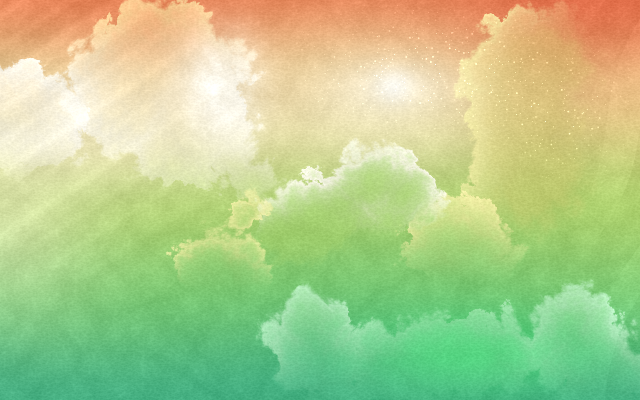
This background is drawn by a Shadertoy shader. Its source:

```glsl
// Luminous clouds in a coral-to-green sky with a soft sun, rays and stardust.
// Capsules roughened by cellular noise make the clouds; their rims catch light.
// Layered sines make the rays and brush marks, and fine cells make the grain.

vec2 hash2(vec2 p) {
    vec3 q = fract(p.xyx * vec3(0.1031, 0.1030, 0.0973));
    q += dot(q, q.yzx + 33.33);
    return fract((q.xx + q.yz) * q.zy);
}

// Distance to the nearest scattered cell point.
float cells(vec2 p) {
    vec2 cell = floor(p), f = fract(p);
    float nearest = 2.0;
    for (int y = -1; y <= 1; y++)
        for (int x = -1; x <= 1; x++) {
            vec2 o = vec2(x, y);
            vec2 d = o + hash2(cell + o + 50.0) - f;
            nearest = min(nearest, dot(d, d));
        }
    return sqrt(nearest);
}

// Rounded puffs over several scales, centred near zero.
float billow(vec2 p) {
    float sum = 0.0, gain = 0.5;
    p += 0.012 * sin(p.yx * 23.0 + 2.0 * sin(p * 11.0));
    p *= 12.0;
    for (int i = 0; i < 5; i++) {
        sum += gain * (0.47 - cells(p));
        p = mat2(1.6, 1.2, -1.2, 1.6) * p + 7.3;
        gain *= 0.58;
    }
    return sum;
}

float capsule(vec2 p, vec2 a, vec2 b, float radius) {
    vec2 ab = b - a;
    float t = clamp(dot(p - a, ab) / dot(ab, ab), 0.0, 1.0);
    return length(p - a - ab * t) - radius;
}

float glow(vec2 p, vec2 center, vec2 size) {
    vec2 q = (p - center) / size;
    return exp(-dot(q, q));
}

// Light inside a cloud: strong at its rim, fading inward and toward its base.
float rimLight(float d, float depth, vec2 p, float base, float fade) {
    float soft = 0.012 + 0.008 * sin(p.x * 19.0 + 3.0 * sin(p.y * 13.0));
    return smoothstep(soft, -soft, d) * exp(min(d, 0.0) / depth)
         * smoothstep(base, base + fade, p.y);
}

vec3 skyColor(float y) {
    vec3 c = mix(vec3(0.27, 0.69, 0.51), vec3(0.46, 0.78, 0.45), smoothstep(0.0, 0.3, y));
    c = mix(c, vec3(0.67, 0.81, 0.42), smoothstep(0.22, 0.52, y));
    c = mix(c, vec3(0.90, 0.76, 0.52), smoothstep(0.48, 0.8, y));
    return mix(c, vec3(0.91, 0.51, 0.34), smoothstep(0.78, 1.04, y));
}

// Sparse twinkling points scattered in a turned grid.
float stardust(vec2 p, float scale) {
    vec2 q = mat2(0.8, 0.6, -0.6, 0.8) * p * scale, id = floor(q);
    float d = length(fract(q) - 0.2 - 0.6 * hash2(id + 9.0));
    return smoothstep(0.2, 0.0, d) * smoothstep(0.7, 1.0, hash2(id + 31.0).x);
}

void mainImage(out vec4 fragColor, in vec2 fragCoord) {
    vec2 p = fragCoord / iResolution.y;
    float puff = billow(p), rough = 0.12 * puff;
    vec3 cream = vec3(0.98, 0.95, 0.82), butter = vec3(0.97, 0.94, 0.66);
    vec3 mint = vec3(0.76, 0.95, 0.80), white = vec3(1.0, 0.99, 0.95);

    // Sky, red corner and pale haze
    vec3 col = skyColor(p.y + 0.015 * sin(p.x * 5.0));
    col = mix(col, vec3(0.86, 0.36, 0.24), 0.6 * glow(p, vec2(1.48, 1.04), vec2(0.35, 0.2)));
    col = mix(col, cream, 0.7 * glow(p, vec2(0.2, 0.68), vec2(0.45, 0.16)));
    col = mix(col, cream, 0.5 * glow(p, vec2(0.0, 0.45), vec2(0.25)));
    col = mix(col, cream, 0.65 * glow(p, vec2(0.95, 0.72), vec2(0.33, 0.17)));

    // Upper left clouds
    float d = capsule(p, vec2(-0.1, 0.74), vec2(0.08, 0.70), 0.13) - rough;
    col = mix(col, white, 0.95 * rimLight(d, 0.16, p, 0.53, 0.14));
    d = capsule(p, vec2(0.35, 0.78), vec2(0.40, 0.83), 0.17);
    d = min(d, capsule(p, vec2(0.46, 0.70), vec2(0.47, 0.78), 0.155));
    d = min(d, capsule(p, vec2(0.56, 0.60), vec2(0.64, 0.56), 0.055)) - rough;
    vec3 tint = mix(white, vec3(0.99, 0.87, 0.62), smoothstep(0.76, 0.98, p.y));
    col = mix(col, tint, 0.9 * rimLight(d, 0.1, p, 0.4, 0.35));
    col = mix(col, white, (0.9 + puff) * glow(p, vec2(0.55, 0.77), vec2(0.10, 0.13)));

    // Right tower, open to the right, and its foot
    d = capsule(p, vec2(1.33, 0.83), vec2(1.36, 0.83), 0.145);
    d = min(d, capsule(p, vec2(1.32, 0.78), vec2(1.33, 0.56), 0.16)) - rough;
    float side = smoothstep(1.5, 1.22, p.x);
    float body = smoothstep(0.0, -0.1, d) * smoothstep(0.25, 0.5, p.y);
    col = mix(col, vec3(0.77, 0.72, 0.38), 0.4 * body);
    col = mix(col, butter, 0.95 * side * rimLight(d, 0.065, p, 0.4, 0.2));
    d = capsule(p, vec2(1.12, 0.39), vec2(1.18, 0.38), 0.105) - rough;
    col = mix(col, butter, 0.85 * side * rimLight(d, 0.08, p, 0.29, 0.17));

    // Central green cloud with a bright crest, and a small neighbour
    d = capsule(p, vec2(0.74, 0.42), vec2(0.93, 0.53), 0.095);
    d = min(d, capsule(p, vec2(0.93, 0.53), vec2(1.0, 0.52), 0.09)) - rough;
    body = smoothstep(0.01, -0.04, d) * smoothstep(0.25, 0.45, p.y);
    col = mix(col, vec3(0.62, 0.80, 0.41), 0.75 * body);
    col = mix(col, white, rimLight(d, 0.045, p, 0.4, 0.13));
    d = capsule(p, vec2(0.53, 0.33), vec2(0.57, 0.32), 0.085);
    d = min(d, capsule(p, vec2(0.60, 0.44), vec2(0.63, 0.47), 0.025)) - rough;
    col = mix(col, butter, 0.9 * rimLight(d, 0.03, p, 0.27, 0.12));

    // Bottom mint bank
    col = mix(col, vec3(0.29, 0.86, 0.48), 0.75 * glow(p, vec2(1.18, 0.12), vec2(0.3, 0.1)));
    d = capsule(p, vec2(0.78, 0.16), vec2(0.81, 0.10), 0.105);
    d = min(d, capsule(p, vec2(0.95, 0.09), vec2(1.25, 0.12), 0.09));
    d = min(d, capsule(p, vec2(1.43, 0.16), vec2(1.51, 0.08), 0.11)) - rough;
    side = 1.0 - 0.6 * glow(p, vec2(1.12, 0.15), vec2(0.22, 0.3));
    col = mix(col, mint, 0.95 * side * rimLight(d, 0.07, p, -0.02, 0.22));

    // Sun and stardust
    vec2 sun = vec2(0.985, 0.783);
    col = mix(col, white, 0.5 * glow(p, sun, vec2(0.14, 0.07)));
    col = mix(col, white, glow(p, sun, vec2(0.045, 0.038)));
    float dust = glow(p, vec2(1.1, 0.83), vec2(0.3, 0.13)) + glow(p, vec2(1.4, 0.7), vec2(0.12));
    col += 0.35 * dust * (stardust(p, 55.0) + stardust(p, 97.0));

    // Slanted rays, brush marks and paper grain
    float across = dot(p, vec2(-0.56, 0.83));
    float rays = sin(across * 42.0) + 0.6 * sin(across * 97.0) + 0.4 * sin(across * 191.0);
    col += 0.02 * rays * smoothstep(0.75, 0.1, p.x) * smoothstep(0.2, 0.5, p.y);
    float brush = smoothstep(0.2, 0.3, sin(dot(p, vec2(31.0, -13.0)) + sin(p.y * 9.0)));
    col += 0.035 * brush * smoothstep(1.4, 1.6, p.x);
    float grain = cells(p * vec2(90.0, 150.0)) + cells(p.yx * vec2(230.0, 170.0)) - 1.0;
    col += 0.1 * puff + 0.045 * grain;
    fragColor = vec4(clamp(col, 0.0, 1.0), 1.0);
}
```
